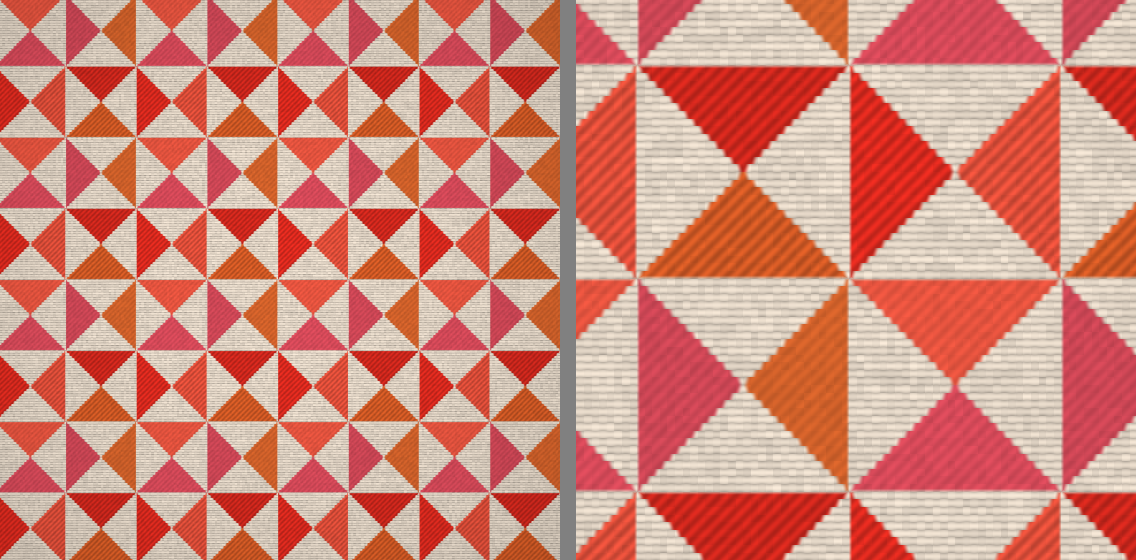
Left: the whole. Right: its middle third, enlarged.
Write a Shadertoy shader that draws this pattern.

```glsl
#define CELLS vec2(7.92, 7.88)     // cells across and down the canvas
#define OFFSET vec2(0.072, 0.067)  // part of the first cell cut off at left and top
#define THREADS 28.0               // threads per cell
#define EDGE_SOFTNESS 0.022
#define EDGE_TEETH 0.7             // how far edges step along the threads
#define LINEN vec3(0.865, 0.815, 0.755)
#define PINK vec3(0.82, 0.28, 0.34)
#define CORAL vec3(0.88, 0.32, 0.24)
#define RED vec3(0.80, 0.15, 0.11)
#define ORANGE vec3(0.80, 0.37, 0.16)
#define VIGNETTE 0.12

const float PI = 3.14159;

float hash(vec2 p) {
    p = fract(p * vec2(0.1031, 0.1137));
    p += dot(p, p.yx + 33.33);
    return fract((p.x + p.y) * p.x * 17.3);
}

// Plain weave: staggered dark gaps between slubby threads
float linenShade(vec2 thread) {
    vec2 id = floor(thread);
    float stagger = PI * mod(id.y, 2.0);
    float gap = 0.5 + 0.5 * sin(PI * thread.x + stagger);
    float rib = abs(sin(PI * thread.y));
    float slub = hash(id) - 0.5;
    float rowTone = hash(vec2(id.y, floor(id.x / 9.0))) - 0.5;
    return 0.90 + 0.15 * rib - 0.10 * gap * (1.0 - rib) + 0.09 * slub + 0.05 * rowTone;
}

// Fine diagonal twill of the coloured areas
float twillShade(vec2 thread, float contrast) {
    float diagonal = sin(PI * (thread.x + thread.y));
    return 1.0 + contrast * diagonal + 0.07 * (hash(floor(thread)) - 0.5);
}

// Opposed triangles share a hue pair chosen by cell parity
vec3 triangleColour(vec2 parity, bool upright, vec2 p) {
    bool leading = upright ? p.y < 0.0 : p.x < 0.0;
    if (parity.y < 0.5) {
        if (upright) return leading ? CORAL : PINK;
        return leading ? PINK * 0.96 : ORANGE;
    }
    if (upright) return leading ? RED * 0.97 : ORANGE * vec3(0.98, 0.9, 0.85);
    return leading ? RED * 1.03 : CORAL * vec3(0.96, 0.92, 0.9);
}

void mainImage(out vec4 fragColor, in vec2 fragCoord) {
    vec2 uv = fragCoord / iResolution.xy;
    vec2 grid = vec2(uv.x, 1.0 - uv.y) * CELLS + OFFSET;
    vec2 cell = floor(grid);
    vec2 p = grid - cell - 0.5;
    vec2 parity = mod(cell, 2.0);
    bool upright = abs(parity.x - parity.y) < 0.5;

    // Triangle coverage with edges stepped by thread
    vec2 thread = grid * THREADS;
    vec2 stepped = (floor(thread) + 0.5) / THREADS - cell - 0.5;
    vec2 q = abs(vec2(p.x, mix(p.y, stepped.y, EDGE_TEETH)));
    float diagonal = (upright ? q.y - q.x : q.x - q.y) * 0.7071;
    float border = 0.5 - max(abs(p.x), abs(p.y));
    float soft = max(EDGE_SOFTNESS, 1.5 * CELLS.y / iResolution.y);
    float cover = smoothstep(0.0, soft, min(diagonal + 0.5 * soft, border + 0.25 * soft));

    // Two woven surfaces
    vec3 ground = LINEN * linenShade(thread);
    float contrast = mix(0.05, 0.11, parity.y);
    vec3 dyed = triangleColour(parity, upright, p) * twillShade(thread, contrast);
    vec3 colour = mix(ground, dyed, cover);

    // Gentle darkening toward the canvas edge
    vec2 centred = uv - 0.5;
    colour *= 1.02 - VIGNETTE * 2.0 * dot(centred, centred);
    fragColor = vec4(clamp(colour, 0.0, 1.0), 1.0);
}
```
